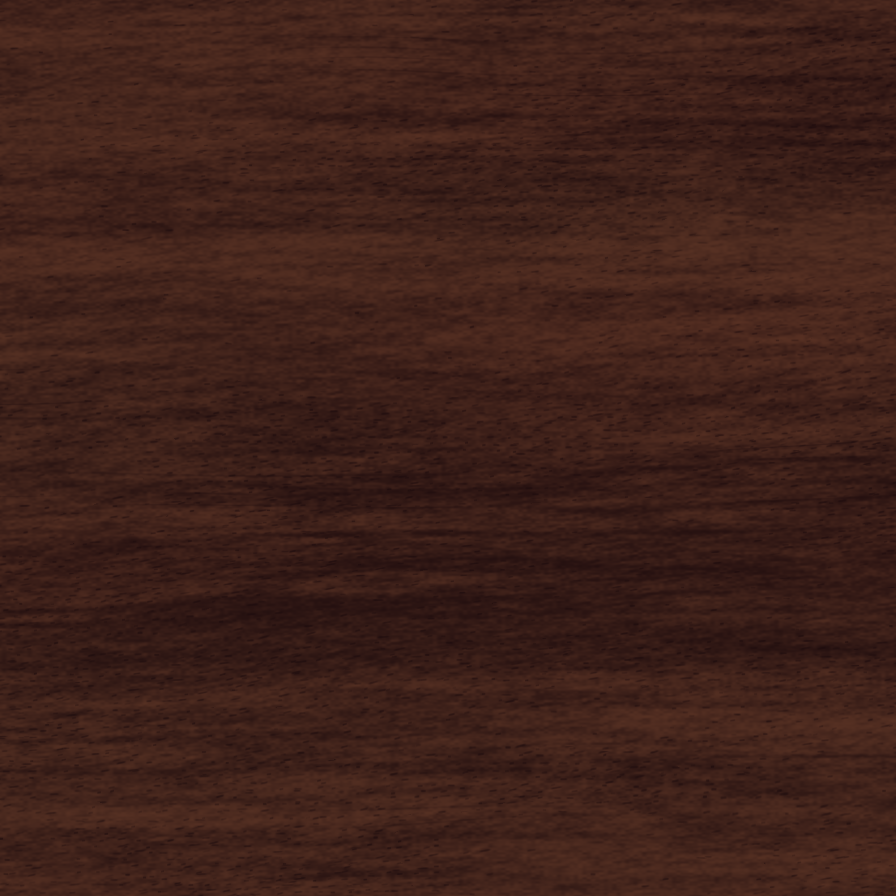
A Shadertoy shader for this texture:

```glsl
// Dark reddish-brown wood with horizontal grain, thin streaks and short pores
const vec3 WOOD_MEAN = vec3(0.243, 0.127, 0.0995);
const vec3 TONE_STEP = vec3(0.036, 0.023, 0.0135);
const float TAU = 6.2831853;

// Integer hash: lattice cell and seed to [0, 1]
float hash(vec2 cell, uint seed) {
    uvec2 q = uvec2(ivec2(cell));
    uint h = q.x * 1597334677u ^ q.y * 3812015801u ^ seed * 2654435769u;
    h = (h ^ (h >> 16)) * 2246822519u;
    h = (h ^ (h >> 13)) * 3266489917u;
    h ^= h >> 16;
    return float(h >> 8) / 16777215.0;
}

// Smooth value noise in [-1, 1]
float noise(vec2 p, uint seed) {
    vec2 cell = floor(p);
    vec2 f = p - cell;
    f = f * f * (3.0 - 2.0 * f);
    float low = mix(hash(cell, seed), hash(cell + vec2(1, 0), seed), f.x);
    float high = mix(hash(cell + vec2(0, 1), seed), hash(cell + vec2(1, 1), seed), f.x);
    return 2.0 * mix(low, high, f.y) - 1.0;
}

// Noise summed over octaves, stretched along the grain
float grain(vec2 p, vec2 frequency, int octaves, uint seed) {
    float sum = 0.0;
    float weight = 1.0;
    for (int i = 0; i < octaves; i++) {
        sum += weight * noise(p * frequency, seed + uint(i));
        p += vec2(3.17, 1.73);
        frequency *= vec2(1.9, 2.1);
        weight *= 0.62;
    }
    return sum;
}

// Bend the grain lines gently
vec2 bendGrain(vec2 p) {
    float bend = 0.020 * noise(p * vec2(1.6, 4.0), 1u);
    bend += 0.005 * noise(p * vec2(5.0, 15.0), 2u);
    return vec2(p.x, p.y + bend);
}

// Thin dark lines that fade in and out along the grain
float darkStreaks(vec2 p, vec2 frequency, uint seed) {
    float ridge = 1.0 - abs(noise(p * frequency, seed));
    float patches = smoothstep(0.05, 0.7, noise(p * vec2(2.2, 13.0), seed + 1u));
    return smoothstep(0.72, 1.0, ridge) * patches;
}

// One slightly tilted dash in each occupied cell of staggered rows
float pores(vec2 p, vec2 cellSize, float density, float pixel, uint seed) {
    vec2 grid = p / cellSize;
    grid.x += 7.0 * hash(vec2(floor(grid.y), 0.0), seed);
    vec2 cell = floor(grid);
    vec2 jitter = vec2(hash(cell, seed + 1u), hash(cell, seed + 2u)) - 0.5;
    vec2 d = (grid - cell - 0.5 - 0.4 * jitter) * cellSize;
    float halfLength = cellSize.x * mix(0.12, 0.32, hash(cell, seed + 3u));
    float tilt = mix(-0.03, 0.22, hash(cell, seed + 4u));
    float taper = 1.0 - smoothstep(0.4, 1.0, abs(d.x) / halfLength);
    float edge = max(pixel, 0.0010);
    float line = 1.0 - smoothstep(0.0, 0.0008 + edge, abs(d.y - tilt * d.x));
    float present = step(hash(cell, seed + 5u), density);
    return line * taper * present * mix(0.35, 1.0, hash(cell, seed + 6u));
}

void mainImage(out vec4 fragColor, in vec2 fragCoord) {
    vec2 uv = fragCoord / iResolution.y;
    float pixel = 1.0 / iResolution.y;
    vec2 p = bendGrain(uv);

    // Broad bands of lighter and darker wood
    float tone = 0.50 + 0.40 * cos(2.0 * TAU * (p.y - 0.63));
    tone += 1.10 * grain(p, vec2(0.9, 11.0), 2, 10u);

    // Long streaks and fine fibres
    tone += 0.70 * grain(p, vec2(2.4, 44.0), 2, 20u);
    tone += 0.80 * grain(p, vec2(14.0, 130.0), 2, 30u);
    tone -= 1.3 * darkStreaks(p, vec2(1.8, 38.0), 40u);
    tone -= 1.0 * darkStreaks(p, vec2(4.5, 80.0), 50u);

    // Short oblique flecks and a sharp fine grit between the fibres
    vec2 sheared = vec2(p.x, p.y - 0.12 * p.x);
    tone += 0.85 * noise(sheared * vec2(75.0, 290.0), 60u);
    tone += 0.75 * noise(uv * vec2(210.0, 400.0), 61u);

    // Pores gather in loose patches
    float density = clamp(0.32 + 0.55 * noise(p * vec2(3.0, 17.0), 70u), 0.06, 0.8);
    float poreMask = pores(p, vec2(0.027, 0.0085), density, pixel, 80u);
    poreMask = max(poreMask, pores(p + 0.013, vec2(0.019, 0.0071), density, pixel, 90u));
    tone -= 2.3 * poreMask;

    // Compress the extremes softly, with a slight red drift between bands
    tone = 3.6 * tanh(tone / 3.6);
    vec3 color = WOOD_MEAN + TONE_STEP * tone;
    color += vec3(0.003, -0.002, -0.001) * noise(p * vec2(1.5, 8.0), 100u);
    fragColor = vec4(clamp(color, 0.0, 1.0), 1.0);
}
```
